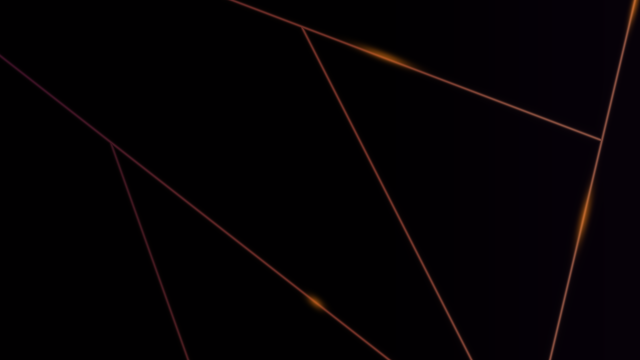
Write a Shadertoy shader that draws this background.

```glsl
#define LINE_WIDTH 0.0036
#define HALO_WIDTH 0.011
#define HALO_GAIN 0.07
#define PLUM vec3(0.21, 0.06, 0.13)
#define RUST vec3(0.42, 0.18, 0.14)
#define BRONZE vec3(0.48, 0.29, 0.21)
#define AMBER vec3(0.44, 0.23, 0.03)
#define NIGHT vec3(0.002, 0.0, 0.002)
#define DUSK vec3(0.022, 0.002, 0.030)

float segmentDistance(vec2 p, vec2 a, vec2 b) {
    vec2 ap = p - a, ab = b - a;
    return length(ap - ab * clamp(dot(ap, ab) / dot(ab, ab), 0.0, 1.0));
}

// Bright core with a faint halo around it
float strand(vec2 p, vec2 a, vec2 b) {
    float d = segmentDistance(p, a, b);
    float core = exp(-pow(d / LINE_WIDTH, 2.0));
    return core + HALO_GAIN * exp(-pow(d / HALO_WIDTH, 2.0));
}

// Soft spark stretched along a direction; size = (length, thickness)
float spark(vec2 p, vec2 center, vec2 direction, vec2 size) {
    vec2 along = normalize(direction);
    vec2 q = p - center;
    vec2 local = vec2(dot(q, along), dot(q, vec2(-along.y, along.x))) / size;
    return exp(-dot(local, local));
}

void mainImage(out vec4 fragColor, in vec2 fragCoord) {
    vec2 p = fragCoord / iResolution.y;

    // Strand end points, in canvas heights
    vec2 topA = vec2(0.625, 1.007), topB = vec2(1.669, 0.611);
    vec2 midA = vec2(0.838, 0.926), midB = vec2(1.320, -0.02);
    vec2 lowA = vec2(-0.02, 0.861), lowB = vec2(1.107, -0.02);
    vec2 forkA = vec2(0.308, 0.603), forkB = vec2(0.530, -0.02);
    vec2 sideA = vec2(1.769, 1.02), sideB = vec2(1.523, -0.02);

    // Dark backdrop, slightly violet toward the right
    vec3 color = mix(NIGHT, DUSK, smoothstep(0.9, 1.75, p.x));

    // Strands warm up from left to right
    vec3 tint = mix(PLUM, RUST, smoothstep(0.0, 1.0, p.x));
    tint = mix(tint, BRONZE, smoothstep(0.95, 1.6, p.x));
    float web = strand(p, topA, topB);
    web = max(web, strand(p, midA, midB));
    web = max(web, strand(p, lowA, lowB));
    web = max(web, 0.85 * strand(p, forkA, forkB));
    web = max(web, strand(p, sideA, sideB));
    color += tint * web;

    // Amber sparks riding on the strands
    float glow = spark(p, vec2(1.069, 0.843), topB - topA, vec2(0.075, 0.012));
    glow += spark(p, vec2(1.623, 0.398), sideB - sideA, vec2(0.075, 0.013));
    glow += spark(p, vec2(1.764, 0.990), sideB - sideA, vec2(0.060, 0.010));
    glow += spark(p, vec2(0.877, 0.160), lowB - lowA, vec2(0.026, 0.013));
    color = mix(color, color * 0.55 + AMBER, min(glow, 1.0));

    fragColor = vec4(color, 1.0);
}
```
